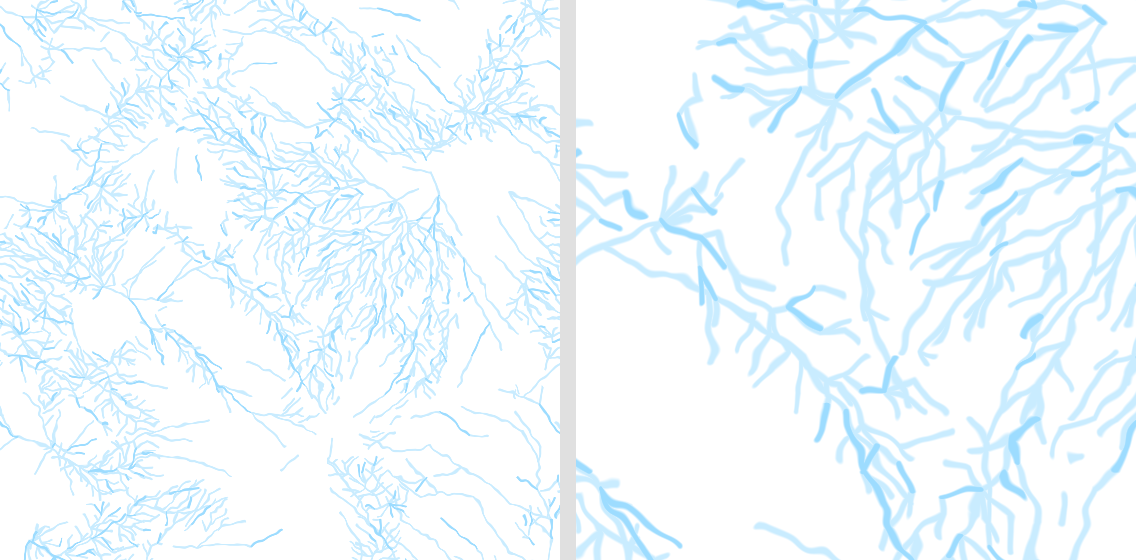
Left: the whole. Right: its middle third, enlarged.
Write a WebGL 2 fragment shader that draws this pattern.

```glsl
#version 300 es
precision highp float;

uniform vec2 u_resolution;
out vec4 fragColor;

const vec3 PAPER = vec3(1.0);
const vec3 WATER = vec3(0.30, 0.75, 1.0);
const float PALE_INK = 0.30;
const float DEEP_INK = 0.55;
const float DEEP_SHARE = 0.16;
const float HALF_WIDTH = 0.0019;
const float SOFTNESS = 0.0009;

float hash(vec2 p) {
    return fract(sin(dot(p, vec2(127.1, 311.7))) * 43758.5);
}

float noise(vec2 p) {
    vec2 cell = floor(p);
    vec2 f = fract(p);
    f = f * f * (3.0 - 2.0 * f);
    float low = mix(hash(cell), hash(cell + vec2(1, 0)), f.x);
    float high = mix(hash(cell + vec2(0, 1)), hash(cell + vec2(1, 1)), f.x);
    return mix(low, high, f.y);
}

vec2 rotate(vec2 p, float angle) {
    float c = cos(angle), s = sin(angle);
    return vec2(c * p.x - s * p.y, s * p.x + c * p.y);
}

// Valley with a rounded floor along the middle level of the noise
float valley(vec2 p) {
    float side = noise(p) - 0.5;
    return sqrt(side * side + 0.008);
}

float slope(vec2 p) {
    return 1.6 * noise(rotate(p, 0.4) * 2.2 + 3.0);
}

float relief(vec2 p) {
    float trunk = valley(rotate(p, 0.7) * 7.0 + 11.0);
    float gully = valley(rotate(p, 2.1) * 15.0 + 27.0);
    return trunk + 0.4 * gully;
}

float segmentDistance(vec2 p, vec2 a, vec2 b) {
    vec2 ab = b - a;
    float t = clamp(dot(p - a, ab) / dot(ab, ab), 0.0, 1.0);
    return length(p - a - t * ab);
}

// Jittered grid node: position in xy, height in z, height above valleys in w
vec4 gridNode(vec2 cell, float cells, float ruggedness) {
    vec2 jitter = vec2(hash(cell + 5.3), hash(cell + 71.9)) - 0.5;
    vec2 position = (cell + 0.5 + 0.85 * jitter) / cells;
    float rise = relief(position);
    float roughness = 1.3 * hash(cell + 38.6) / cells;
    return vec4(position, slope(position) + ruggedness * rise + roughness, rise);
}

// Ink of streams running from node to node downhill
float streamInk(vec2 p, float cells, float ruggedness, float dryness, float blur) {
    vec2 home = floor(p * cells);
    vec4 nodes[25];
    for (int i = 0; i < 25; i++) {
        nodes[i] = gridNode(home + vec2(i % 5 - 2, i / 5 - 2), cells, ruggedness);
    }

    float ink = 0.0;
    for (int y = 1; y < 4; y++) {
        for (int x = 1; x < 4; x++) {
            vec4 source = nodes[y * 5 + x];
            vec2 cell = home + vec2(x, y) - 2.0;

            // Ridges and dry areas carry no stream
            float moisture = noise(source.xy * 9.0 + 50.0) - 1.5 * (source.w - 0.27)
                           + 0.1 * (hash(cell) - 0.5);
            if (moisture < dryness) continue;

            // Steepest descent among the eight neighbours
            float steepest = 0.0;
            vec2 mouth = source.xy;
            for (int k = 0; k < 9; k++) {
                if (k == 4) continue;
                vec4 next = nodes[(y + k / 3 - 1) * 5 + x + k % 3 - 1];
                float fall = (source.z - next.z) / distance(source.xy, next.xy);
                if (fall > steepest) {
                    steepest = fall;
                    mouth = next.xy;
                }
            }
            if (steepest <= 0.0) continue;

            float d = segmentDistance(p, source.xy, mouth);
            float cover = 1.0 - smoothstep(HALF_WIDTH - blur, HALF_WIDTH + blur, d);
            float strength = hash(cell + 17.2) < DEEP_SHARE ? DEEP_INK : PALE_INK;
            ink = max(ink, strength * cover);
        }
    }
    return ink;
}

void main() {
    float side = min(u_resolution.x, u_resolution.y);
    vec2 p = gl_FragCoord.xy / side;
    float blur = max(SOFTNESS, 0.5 / side);

    // Small kinks and meanders
    vec2 bend = vec2(noise(p * 85.0), noise(p * 85.0 + 90.0)) - 0.5;
    p += 0.0065 * bend;

    // Long sparse rivers, then dense tributaries in the wet valleys
    float rivers = streamInk(p, 21.0, 0.25, 0.2, blur);
    float tributaries = streamInk(p, 68.0, 1.0, 0.5, blur);

    fragColor = vec4(mix(PAPER, WATER, max(rivers, tributaries)), 1.0);
}
```
